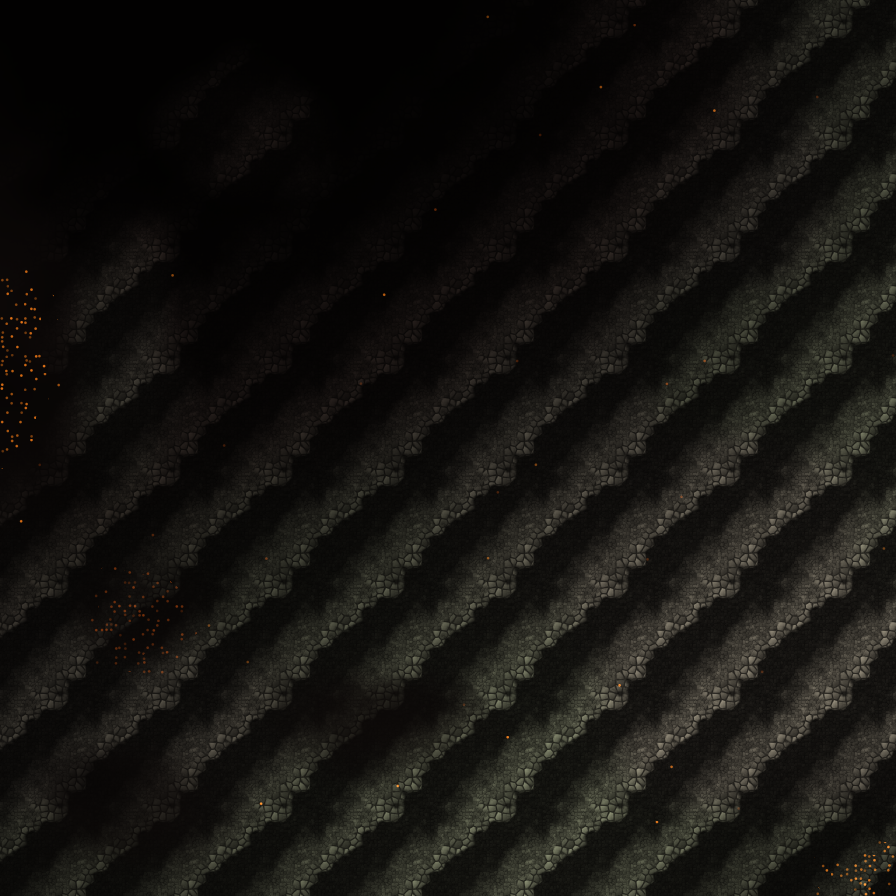
Write a Shadertoy shader that draws this texture.

```glsl
// Dark gravel ground: an 8 x 8 grid of identical tiles, each crossed by one diagonal
// bank that brightens toward a ragged ridge of stones and then drops into shadow.
// Broad light, soot patches and scattered embers vary the tiles over the canvas.

const float TILES = 8.0;
const vec3 STONE = vec3(1.03, 0.98, 0.86);
const vec3 RUST = vec3(1.12, 0.88, 0.80);
const vec3 MOSS = vec3(0.93, 1.02, 0.78);
const vec3 SOOT = vec3(0.032, 0.022, 0.020);
const vec3 EMBER = vec3(0.85, 0.42, 0.06);

float hash21(vec2 p) {
    vec3 q = fract(p.xyx * 0.1031);
    q += dot(q, q.yzx + 33.33);
    return fract((q.x + q.y) * q.z);
}

vec2 hash22(vec2 p) {
    return vec2(hash21(p + 17.3), hash21(p + 71.9));
}

// Value noise with n cells per unit, repeating every unit
float tileNoise(vec2 t, float n) {
    vec2 p = t * n, cell = floor(p), f = fract(p);
    f = f * f * (3.0 - 2.0 * f);
    vec2 a = mod(cell, n), b = mod(cell + 1.0, n);
    float low = mix(hash21(a), hash21(vec2(b.x, a.y)), f.x);
    float high = mix(hash21(vec2(a.x, b.y)), hash21(b), f.x);
    return mix(low, high, f.y);
}

// Rounded stones lit from the upper left, n per unit; about 0.2 to 1.5
float stones(vec2 t, float n) {
    vec2 p = t * n, cell = floor(p), toStone = vec2(0.0);
    float nearest = 9.0, second = 9.0, tone = 0.0;
    for (int j = -1; j <= 1; j++)
    for (int i = -1; i <= 1; i++) {
        vec2 c = cell + vec2(i, j), id = mod(c, n);
        vec2 d = p - c - 0.15 - 0.7 * hash22(id);
        float dist = length(d);
        if (dist < nearest) {
            second = nearest;
            nearest = dist;
            toStone = d;
            tone = hash21(id + 5.7);
        } else second = min(second, dist);
    }
    float body = smoothstep(0.0, 0.35, second - nearest);
    float relief = 0.85 + 0.55 * dot(toStone, vec2(-0.6, 0.8));
    return mix(0.25, relief * (0.6 + 0.75 * tone), body);
}

// Soft elliptical patch; the rag value frays its outline
float softPatch(vec2 uv, vec2 centre, vec2 radii, float rag) {
    return 1.0 - smoothstep(0.35, 1.0, length((uv - centre) / radii) + rag);
}

// Round sparks in a grid of n cells, appearing with the given chance
float sparks(vec2 uv, float n, float chance) {
    vec2 p = uv * n, cell = floor(p);
    vec2 d = fract(p) - 0.3 - 0.4 * hash22(cell);
    float lit = step(hash21(cell + 3.1), chance);
    return lit * (1.0 - smoothstep(0.12, 0.42, length(d))) * (0.4 + 0.6 * hash21(cell + 9.4));
}

// Brightness of one tile's bank, ridge and trough
float gravelTile(vec2 t) {
    float fray = 0.20 * (tileNoise(t, 7.0) - 0.5) + 0.16 * (tileNoise(t, 15.0) - 0.5);
    float across = fract(t.x - t.y + fray);
    float drop = 1.0 - smoothstep(0.68, 0.77, across);
    float bank = smoothstep(0.10, 0.52, across) * drop;
    float ridge = smoothstep(0.50, 0.60, across) * drop;
    float grain = 0.55 * stones(t, 32.0) + 0.5 * tileNoise(t, 48.0);
    float pebble = smoothstep(0.80, 0.95, tileNoise(t + 0.37, 22.0));
    float ground = mix(0.055, 0.215, bank) * (0.45 + 0.75 * grain);
    ground += 0.06 * pebble * (0.3 + bank);
    return mix(ground, 0.34 * stones(t, 16.0), 0.8 * ridge);
}

void mainImage(out vec4 fragColor, in vec2 fragCoord) {
    vec2 uv = fragCoord / iResolution.xy;
    float cloud = 0.6 * tileNoise(uv, 9.0) + 0.4 * tileNoise(uv, 23.0);
    float rag = 0.7 * (cloud - 0.5);

    // Light falls off toward the upper left and slightly in the lower right corner
    float light = smoothstep(0.16, 1.02, length((uv - vec2(0.25, 1.0)) * vec2(0.82, 1.1)) + 0.1 * rag);
    light *= 0.62 + 0.75 * smoothstep(-0.1, 0.75, uv.x);
    light *= 1.0 - 0.45 * softPatch(uv, vec2(1.05, -0.05), vec2(0.45, 0.3), 0.0);
    light += 0.35 * softPatch(uv, vec2(0.13, 0.64), vec2(0.10, 0.20), rag);
    light += 0.22 * softPatch(uv, vec2(0.28, 0.86), vec2(0.14, 0.10), rag);

    // Soot hides the gravel
    float soot = softPatch(uv, vec2(-0.02, 0.63), vec2(0.15, 0.28), rag);
    soot = max(soot, 0.75 * softPatch(uv, vec2(0.41, 0.20), vec2(0.17, 0.09), rag));
    soot = max(soot, 0.65 * softPatch(uv, vec2(0.15, 0.10), vec2(0.16, 0.11), rag));
    soot = max(soot, 0.65 * softPatch(uv, vec2(0.155, 0.31), vec2(0.10, 0.09), rag));

    vec3 tint = mix(RUST, STONE, smoothstep(0.15, 0.65, light));
    tint = mix(tint, MOSS, 0.6 * smoothstep(0.45, 0.75, tileNoise(uv + 0.4, 5.0)) * smoothstep(0.3, 0.8, light));
    vec3 color = gravelTile(uv * TILES) * light * tint;
    color = mix(color, SOOT * (0.4 + cloud), soot);
    color += vec3(0.008, 0.005, 0.004);

    // Embers glow along the left side, in one small patch and in the corner
    float hot = softPatch(uv, vec2(-0.02, 0.60), vec2(0.10, 0.15), 0.0);
    hot = max(hot, softPatch(uv, vec2(1.0, 0.02), vec2(0.12, 0.06), 0.0));
    float dim = softPatch(uv, vec2(0.155, 0.31), vec2(0.07, 0.08), 0.0);
    color += EMBER * sparks(uv, 190.0, 0.28 * hot);
    color += EMBER * vec3(0.5, 0.38, 0.3) * sparks(uv + 0.5, 190.0, 0.25 * dim);

    fragColor = vec4(color, 1.0);
}
```
